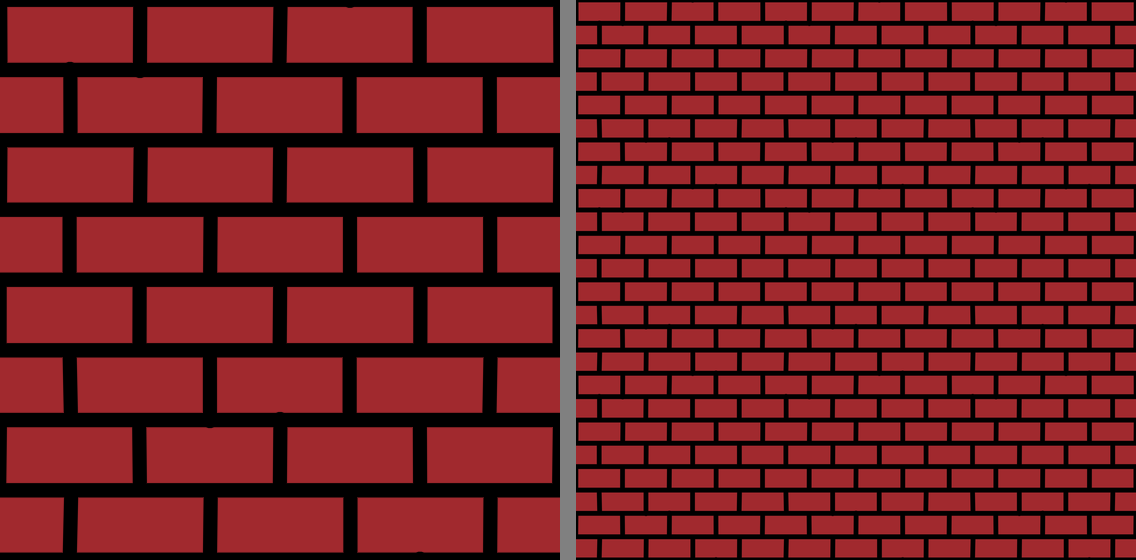
Left: one tile. Right: repeated 3 by 3.
This texture is drawn by a Shadertoy shader. Its source:

```glsl
// Flat red brick wall in running bond: 4 bricks across, 8 courses down, black joints.
// Each pixel measures its distance to the nearest bed joint and head joint;
// hashed shifts and leans, indexed modulo the grid, give a hand-cut look that tiles.

const vec2 GRID = vec2(4.0, 8.0);
const vec3 BRICK = vec3(0.63, 0.16, 0.18);
const vec3 MORTAR = vec3(0.0);

// Two random values from -1 to 1 for a wrapped grid index
vec2 hash2(vec2 cell) {
    vec3 p = fract(mod(cell, GRID).xyx * vec3(0.1031, 0.1030, 0.0973) + 0.137);
    p += dot(p, p.yzx + 33.33);
    return 2.0 * fract((p.xx + p.yz) * p.zy) - 1.0;
}

void mainImage(out vec4 fragColor, in vec2 fragCoord) {
    vec2 uv = fragCoord / iResolution.xy;

    // Course number and position along it; every other course moves half a brick
    float row = floor(uv.y * GRID.y);
    float across = uv.x * GRID.x - 0.5 * (1.0 - mod(row, 2.0));
    float up = fract(uv.y * GRID.y) - 0.5;

    // Head joint: slightly shifted, and leaning over the height of its course
    float joint = floor(across + 0.5);
    vec2 wobble = hash2(vec2(joint, row));
    float lean = 0.0032 * wobble.y * abs(wobble.y);
    float headX = (across - joint) / GRID.x - 0.0009 * wobble.x - lean * up;
    float headDist = abs(headX) - 0.0127;

    // Bed joint: straight, with a small shift per course
    float bed = floor(uv.y * GRID.y + 0.5);
    float bedShift = 0.0006 * hash2(vec2(1.0, bed)).x;
    float bedDist = abs(uv.y - bed / GRID.y - bedShift) - 0.0129;

    // Rare tiny nubs of mortar at mid-brick, where a neighbouring head joint ends
    float middle = abs(fract(across) - 0.5) / GRID.x;
    float hasNub = step(0.75, hash2(vec2(floor(across) + 2.0, bed)).y);
    bedDist -= 0.0015 * hasNub * (1.0 - smoothstep(0.002, 0.008, middle));

    // Soft edge between mortar and brick
    float soft = max(0.001, 0.75 / iResolution.y);
    float brick = smoothstep(-soft, soft, min(headDist, bedDist));
    fragColor = vec4(mix(MORTAR, BRICK, brick), 1.0);
}
```
